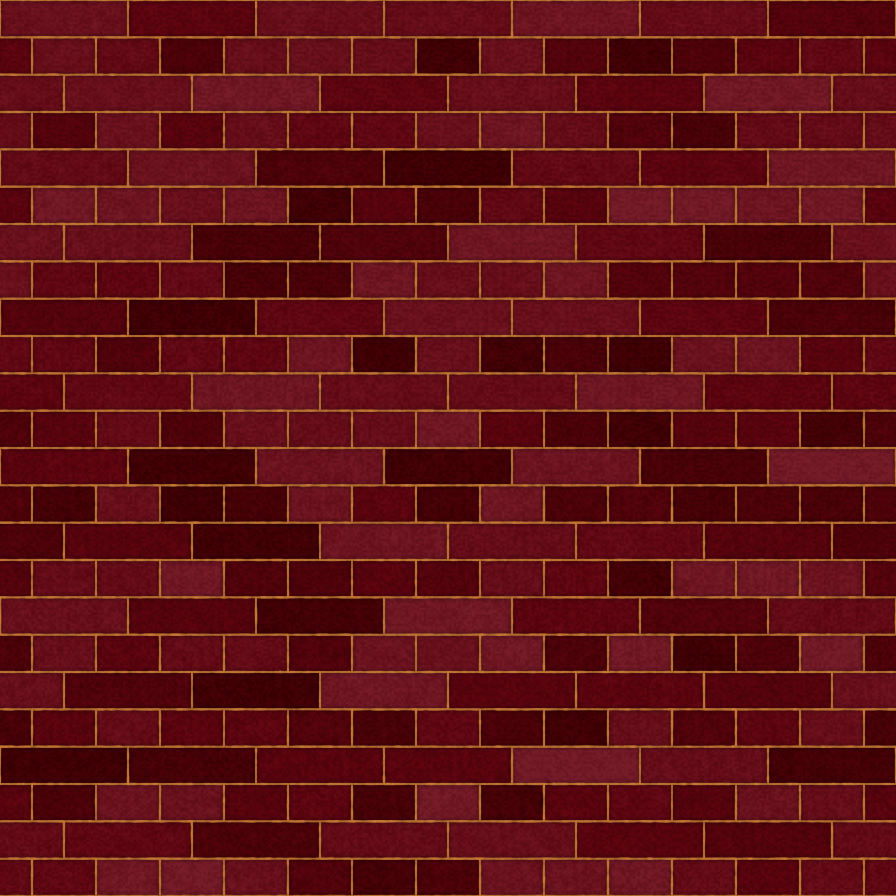
Write a WebGL 2 fragment shader that draws this texture.

```glsl
#version 300 es
precision highp float;
// Crimson brick wall: alternating stretcher and header courses with thin gold joints.

uniform vec2 u_resolution;
out vec4 outColor;

const float COURSES = 24.0;
const float STRETCHERS = 7.0;
const float JOINT_HALF = 0.00125;
const float CORNER = 0.0015;

const vec3 DARK = vec3(0.225, 0.0, 0.01);
const vec3 CRIMSON = vec3(0.36, 0.015, 0.06);
const vec3 ROSE = vec3(0.45, 0.105, 0.155);
const vec3 GOLD = vec3(0.70, 0.43, 0.18);

float hash(vec2 p) {
    return fract(sin(dot(p, vec2(127.1, 311.7))) * 43758.5453);
}

float valueNoise(vec2 p) {
    vec2 i = floor(p);
    vec2 f = fract(p);
    f = f * f * (3.0 - 2.0 * f);
    float low = mix(hash(i), hash(i + vec2(1.0, 0.0)), f.x);
    float high = mix(hash(i + vec2(0.0, 1.0)), hash(i + 1.0), f.x);
    return mix(low, high, f.y);
}

// Brick id in xy, signed distance to the brick outline in z (negative inside).
vec3 brickAt(vec2 uv) {
    float course = floor(uv.y * COURSES);
    bool header = mod(course, 2.0) < 0.5;
    float count = header ? 2.0 * STRETCHERS : STRETCHERS;
    float shift = (header || mod(course, 4.0) < 1.5) ? 0.5 : 0.0;
    vec2 cell = vec2(uv.x * count + shift, uv.y * COURSES);
    vec2 size = 1.0 / vec2(count, COURSES);
    vec2 q = abs(fract(cell) - 0.5) * size - 0.5 * size + CORNER;
    float dist = length(max(q, 0.0)) + min(max(q.x, q.y), 0.0) - CORNER;
    return vec3(mod(floor(cell.x), count), course, dist);
}

// Dark to crimson to rose as tone runs from 0 to 1.
vec3 brickColor(float tone) {
    vec3 lower = mix(DARK, CRIMSON, clamp(tone * 2.0, 0.0, 1.0));
    return mix(lower, ROSE, clamp(tone * 2.0 - 1.0, 0.0, 1.0));
}

void main() {
    vec2 uv = gl_FragCoord.xy / u_resolution;
    float pixel = 1.0 / min(u_resolution.x, u_resolution.y);
    vec3 brick = brickAt(uv);
    float inset = -brick.z;

    // Brick face: own tone, soft mottling, fine grain and darker rim
    float tone = 0.06 + 0.92 * hash(brick.xy + 3.7);
    float mottle = valueNoise(uv * 75.0) - 0.5;
    float grain = valueNoise(uv * 390.0 + 17.0) - 0.5;
    vec3 color = brickColor(tone + 0.10 * mottle + 0.17 * grain);
    color *= 1.0 + 0.13 * grain;
    color *= mix(0.84, 1.0, smoothstep(JOINT_HALF, 0.0065, inset));

    // Gold joint with slightly worn edges and uneven shine
    float wear = valueNoise(uv * 160.0 + 41.0) - 0.5;
    float halfWidth = JOINT_HALF + 0.0005 * wear;
    float joint = 1.0 - smoothstep(halfWidth - 0.6 * pixel, halfWidth + 0.6 * pixel, inset);
    vec3 gold = GOLD * (1.0 + 0.18 * wear + 0.15 * grain);
    outColor = vec4(mix(color, gold, joint), 1.0);
}
```
